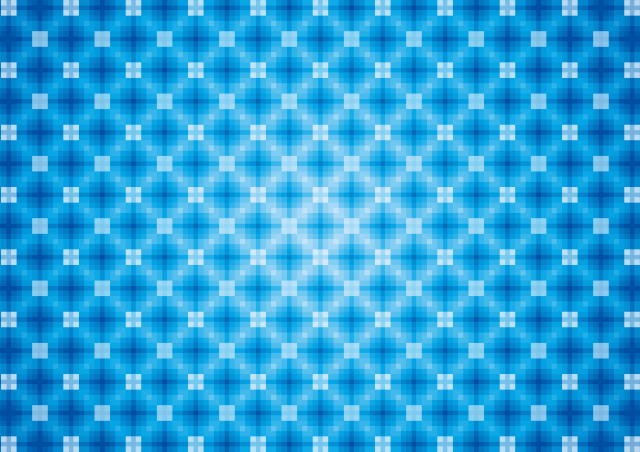
Give the GLSL for this background, as a WebGL 1 fragment shader.

```glsl
precision highp float;
// A blue woven check over a radial glow, pale in the middle and navy outside.
// Nodes of a square grid alternate between dark plaid blocks and white squares;
// the weave shifts each point along one colour ramp from pale to navy.

uniform vec2 u_resolution;

const float NODE_STEP = 0.06895;  // grid step, in canvas heights
const float LINE_HALF = 0.073;    // half widths, in grid steps
const float SQUARE_HALF = 0.25;
const float BLOCK_HALF = 0.417;

const vec3 PALE = vec3(0.71, 0.87, 0.97);
const vec3 CYAN = vec3(0.02, 0.65, 0.90);
const vec3 NAVY = vec3(0.0, 0.31, 0.64);
const vec3 WHITE = vec3(0.92, 0.95, 0.99);

// 1 inside the half width on each axis, with a soft edge
vec2 bands(vec2 offset, float halfWidth, float soft) {
  return 1.0 - smoothstep(halfWidth - soft, halfWidth + soft, offset);
}

float boxMask(vec2 offset, float halfWidth, float soft) {
  vec2 b = bands(offset, halfWidth, soft);
  return b.x * b.y;
}

// Pale at 0, cyan at 1, navy at 2
vec3 blueRamp(float t) {
  vec3 inner = mix(PALE, CYAN, clamp(t, 0.0, 1.0));
  return mix(inner, NAVY, clamp(t - 1.0, 0.0, 1.0));
}

void main() {
  vec2 p = (gl_FragCoord.xy - 0.5 * u_resolution) / u_resolution.y;
  float radius = length(p);
  float soft = 0.6 / (u_resolution.y * NODE_STEP);

  // Nearest node and the distance to it on each axis
  vec2 grid = (p - vec2(0.001, 0.0)) / NODE_STEP;
  vec2 node = floor(grid + 0.5);
  vec2 offset = abs(grid - node);
  float isWhite = mod(node.x + node.y, 2.0);
  float isCrossed = 1.0 - mod(node.x, 2.0);

  // Plaid: wide bands, thin lines and dark blocks
  vec2 wide = bands(offset, SQUARE_HALF, soft);
  vec2 thin = bands(offset, LINE_HALF, soft);
  float block = boxMask(offset, BLOCK_HALF, soft);
  float square = isWhite * wide.x * wide.y;
  float weave = 0.14 * (wide.x + wide.y) + 0.32 * (thin.x + thin.y);
  weave *= 1.0 - 0.5 * square;
  weave += 0.3 * block * (1.0 - isWhite);
  vec3 color = blueRamp(1.6 * radius + weave);

  // White squares; every other row has a clear cross through them
  float cross = max(thin.x, thin.y);
  float strength = mix(0.58, 0.78, isCrossed);
  strength -= cross * mix(0.04, 0.28, isCrossed);
  color = mix(color, WHITE, square * strength);

  // Small pale squares halfway between diagonal nodes, fading outward
  vec2 outer = 1.0 - bands(offset, BLOCK_HALF, soft);
  float fade = mix(0.42, 0.12, smoothstep(0.1, 0.75, radius));
  color = mix(color, WHITE, outer.x * outer.y * fade);

  gl_FragColor = vec4(color, 1.0);
}
```
